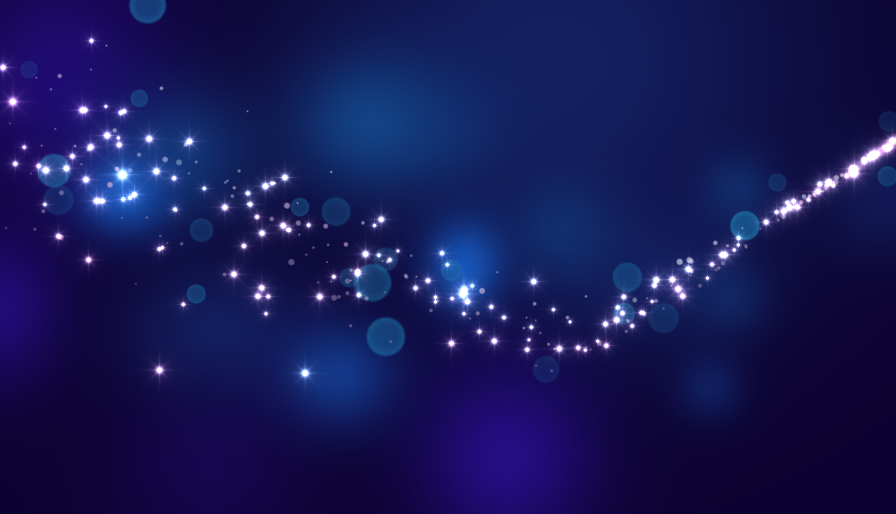
This background is drawn by a Shadertoy shader. Its source:

```glsl
// Night-blue bokeh backdrop crossed by a sweeping ribbon of pink-white sparkles.
// Soft Gaussian glows build the colour; hashed loops scatter translucent discs,
// dust and rayed stars around a smooth V-shaped curve that narrows to the right.

const float ASPECT = 1.7415;
const int STAR_COUNT = 135;
const int DUST_COUNT = 150;
const int DISC_COUNT = 17;
const float STAR_CORE = 0.0058;   // radius of an average star
const float STAR_REACH = 0.075;   // distance beyond which a star is skipped
const float RIBBON_SPREAD = 0.36; // half width of the ribbon at the left
const float RIBBON_BEND = 0.06;   // roundness of its lowest point

const vec3 NIGHT = vec3(0.048, 0.008, 0.19);
const vec3 NAVY = vec3(0.075, 0.135, 0.39);
const vec3 VIOLET = vec3(0.145, 0.055, 0.53);
const vec3 PLUM = vec3(0.10, 0.03, 0.35);
const vec3 OCEAN = vec3(0.075, 0.29, 0.56);
const vec3 AZURE = vec3(0.09, 0.37, 0.78);
const vec3 TEAL = vec3(0.11, 0.46, 0.67);
const vec3 PINK = vec3(1.0, 0.70, 0.82);
const vec3 ICE = vec3(0.82, 0.91, 1.0);

vec4 hash4(float n) {
    return fract(sin(n * vec4(12.99, 78.23, 37.72, 93.99) + 1.7) * 4375.85);
}

// Height of the ribbon at u in 0..1: a smooth maximum of two straight lines
float ribbonHeight(float u) {
    float fall = 0.76 - 0.68 * u;
    float rise = 1.15 * u - 0.425;
    return 0.5 * (fall + rise + length(vec2(fall - rise, RIBBON_BEND)));
}

float ribbonWidth(float u) {
    return 0.006 + RIBBON_SPREAD * pow(1.0 - u, 1.5);
}

// Random position on the ribbon, densest along its middle
vec2 scatter(vec4 h) {
    float offset = h.y + h.z - 1.0;
    return vec2(h.x * ASPECT, ribbonHeight(h.x) + offset * ribbonWidth(h.x));
}

void glow(inout vec3 col, vec2 p, vec2 center, vec2 size, vec3 tint, float amount) {
    vec2 d = (p - center) / size;
    col = mix(col, tint, amount * exp(-dot(d, d)));
}

// Translucent disc with a slightly brighter rim
void disc(inout vec3 col, vec2 p, vec2 center, float radius, float amount) {
    float d = length(p - center);
    float body = 1.0 - smoothstep(radius * 0.88, radius * 1.08, d);
    float rim = 0.75 + 0.25 * smoothstep(0.5, 1.0, d / radius);
    col = mix(col, TEAL, body * rim * amount);
}

// Bright core, tinted halo and eight fading rays
vec3 star(vec2 p, vec2 center, float radius, vec3 tint) {
    vec2 d = p - center;
    float r = length(d);
    if (r > STAR_REACH) return vec3(0.0);
    vec2 q = vec2(d.x + d.y, d.x - d.y) * 0.7071;
    float thin = radius * 0.18 + 0.2 / iResolution.y;
    float axis = min(abs(d.x), abs(d.y));
    float diagonal = min(abs(q.x), abs(q.y));
    float rays = exp(-axis / thin) + 0.6 * exp(-diagonal / thin);
    rays *= 0.5 * exp(-r / (radius * 1.5));
    float core = exp(-pow(r / (radius * 0.8), 2.0));
    float halo = 0.28 * exp(-r / (radius * 1.3));
    float fade = 1.0 - smoothstep(0.6, 1.0, r / STAR_REACH);
    return (tint * (halo + rays) + mix(tint, vec3(1.0), 0.6) * core) * fade;
}

void mainImage(out vec4 fragColor, in vec2 fragCoord) {
    vec2 uv = fragCoord / iResolution.xy;
    vec2 p = uv * vec2(ASPECT, 1.0);
    float pixel = 1.0 / iResolution.y;
    vec3 col = NIGHT;

    // Broad colour fields
    glow(col, p, vec2(1.08, 0.88), vec2(0.48, 0.44), NAVY, 0.95);
    glow(col, p, vec2(0.11, 0.85), vec2(0.21, 0.24), VIOLET, 0.75);
    glow(col, p, vec2(0.00, 0.40), vec2(0.12, 0.15), VIOLET, 0.80);
    glow(col, p, vec2(0.41, 0.09), vec2(0.19, 0.20), PLUM, 0.70);
    glow(col, p, vec2(0.985, 0.11), vec2(0.17, 0.18), VIOLET, 0.95);
    glow(col, p, vec2(1.72, 0.61), vec2(0.12, 0.11), NAVY, 0.65);
    glow(col, p, vec2(1.27, 0.47), vec2(0.20, 0.15), NAVY, 0.75);
    glow(col, p, vec2(0.42, 0.36), vec2(0.18, 0.13), NAVY, 0.85);

    // Defocused lights
    glow(col, p, vec2(0.72, 0.76), vec2(0.15, 0.13), OCEAN, 0.85);
    glow(col, p, vec2(0.88, 0.74), vec2(0.10, 0.10), OCEAN, 0.25);
    glow(col, p, vec2(0.35, 0.70), vec2(0.15, 0.13), OCEAN, 0.65);
    glow(col, p, vec2(0.24, 0.62), vec2(0.085, 0.075), AZURE, 0.80);
    glow(col, p, vec2(0.66, 0.27), vec2(0.11, 0.10), AZURE, 0.55);
    glow(col, p, vec2(0.905, 0.485), vec2(0.075, 0.085), AZURE, 0.85);
    glow(col, p, vec2(1.09, 0.55), vec2(0.10, 0.10), OCEAN, 0.45);
    glow(col, p, vec2(1.435, 0.63), vec2(0.07, 0.07), OCEAN, 0.45);
    glow(col, p, vec2(1.42, 0.42), vec2(0.07, 0.07), OCEAN, 0.35);
    glow(col, p, vec2(1.38, 0.245), vec2(0.065, 0.065), AZURE, 0.27);

    // Leading discs, then the scattered ones
    disc(col, p, vec2(1.448, 0.561), 0.029, 0.75);
    disc(col, p, vec2(0.750, 0.345), 0.038, 0.60);
    disc(col, p, vec2(0.724, 0.450), 0.037, 0.55);
    disc(col, p, vec2(0.105, 0.668), 0.033, 0.60);
    disc(col, p, vec2(0.287, 0.990), 0.036, 0.65);
    for (int i = 0; i < DISC_COUNT; i++) {
        vec4 h = hash4(float(i) + 400.0);
        vec2 center = vec2(h.x * ASPECT, ribbonHeight(h.x) + (h.y - 0.5) * (0.12 + ribbonWidth(h.x)));
        disc(col, p, center, mix(0.017, 0.030, h.z), mix(0.15, 0.5, h.w));
    }

    // Fine dust
    for (int i = 0; i < DUST_COUNT; i++) {
        vec4 h = hash4(float(i) + 700.0);
        float radius = mix(0.0015, 0.006, h.w * h.w);
        float d = length(p - scatter(h));
        float body = 1.0 - smoothstep(radius - pixel, radius + pixel, d);
        col = mix(col, mix(PINK, ICE, h.y), body * mix(0.3, 0.6, h.z));
    }

    // Scattered stars, then the brightest few
    for (int i = 0; i < STAR_COUNT; i++) {
        vec4 h = hash4(float(i) + 20.0);
        col += star(p, scatter(h), STAR_CORE * mix(0.6, 1.35, h.w), mix(PINK, ICE, h.z * 0.7));
    }
    col += star(p, vec2(0.238, 0.660), STAR_CORE * 2.0, ICE);
    col += star(p, vec2(0.900, 0.428), STAR_CORE * 1.6, ICE);
    col += star(p, vec2(0.593, 0.274), STAR_CORE * 1.4, ICE);
    col += star(p, vec2(0.310, 0.280), STAR_CORE * 1.4, PINK);
    col += star(p, vec2(0.025, 0.802), STAR_CORE * 1.6, PINK);
    col += star(p, vec2(1.660, 0.662), STAR_CORE * 1.7, PINK);

    // Shining tip of the ribbon
    float tip = (p.y - ribbonHeight(uv.x)) / 0.012;
    col += PINK * 0.75 * exp(-tip * tip) * smoothstep(0.93, 1.0, uv.x);

    fragColor = vec4(min(col, 1.0), 1.0);
}
```
